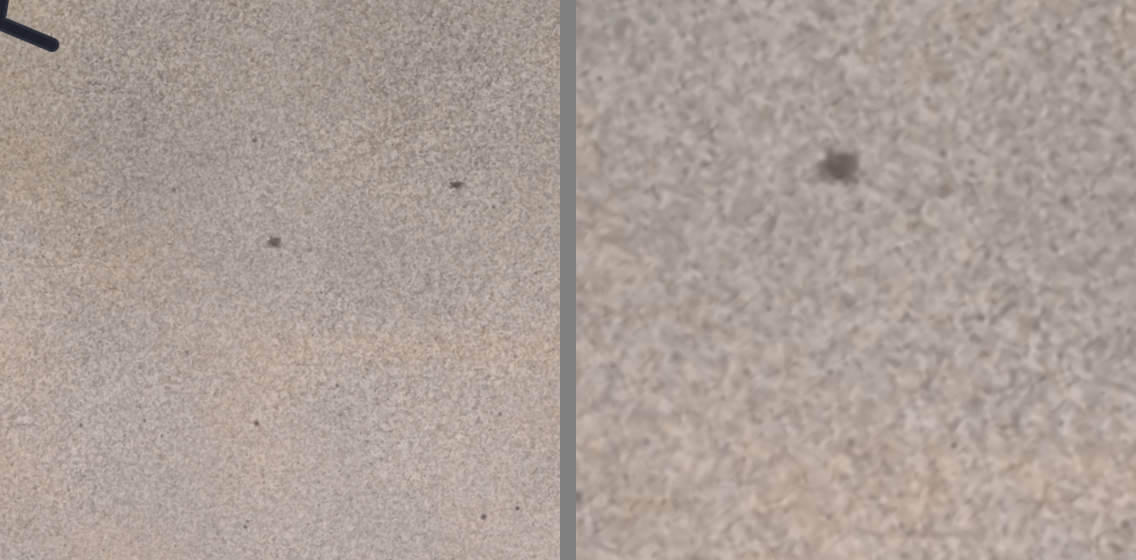
Left: the whole. Right: its middle third, enlarged.
This texture is drawn by a Shadertoy shader. Its source:

```glsl
// Fine-grained sandy concrete: a soft vertical light falloff, warm and cool
// stains from layered noise, short random grains with small dark flecks, a few
// soft pits, two blots, and the end of a dark handle in the upper left corner.

const vec3 STONE_TOP = vec3(0.628, 0.584, 0.545);
const vec3 STONE_BOTTOM = vec3(0.700, 0.649, 0.616);
const vec3 WARM_TINT = vec3(0.065, 0.012, -0.020);
const vec3 PIT_COLOR = vec3(0.33, 0.30, 0.275);
const vec3 HANDLE_COLOR = vec3(0.12, 0.13, 0.17);
const float FINE_SCALE = 245.0;    // grains across the canvas
const float COARSE_SCALE = 150.0;
const float GRAIN_CONTRAST = 0.175;
const float FLECK_CONTRAST = 0.055;
const float STAIN_CONTRAST = 0.066;
const vec2 ROUND_BLOT = vec2(0.491, 0.567);
const vec2 LONG_BLOT = vec2(0.815, 0.669);

float hash(vec2 p, uint seed) {
    uvec2 q = uvec2(ivec2(floor(p)) + 4096);
    uint h = q.x * 1664525u + q.y * 22695477u + seed * 974711u;
    h = (h ^ (h >> 15)) * 2246822519u;
    h = (h ^ (h >> 13)) * 3266489917u;
    h ^= h >> 16;
    return float(h & 65535u) / 65535.0;
}

float noise(vec2 p, uint seed) {
    vec2 i = floor(p), f = fract(p);
    f = f * f * (3.0 - 2.0 * f);
    float low = mix(hash(i, seed), hash(i + vec2(1, 0), seed), f.x);
    float high = mix(hash(i + vec2(0, 1), seed), hash(i + vec2(1, 1), seed), f.x);
    return mix(low, high, f.y);
}

// Layered noise centred on zero
float fbm(vec2 p, uint seed) {
    float sum = 0.0, weight = 0.5;
    for (int i = 0; i < 4; i++) {
        sum += weight * (noise(p, seed + uint(i)) - 0.5);
        p = mat2(1.6, 1.2, -1.2, 1.6) * p + 7.3;
        weight *= 0.5;
    }
    return sum;
}

// Short grains on two rotated grids
float grain(vec2 p) {
    float fine = noise(mat2(0.91, 0.41, -0.41, 0.91) * p * FINE_SCALE, 13u) - 0.5;
    float coarse = noise(mat2(0.8, -0.6, 0.6, 0.8) * p * COARSE_SCALE, 14u) - 0.5;
    return 0.72 * fine + 0.42 * coarse;
}

// Small dark flecks where a separate fine noise peaks
float flecks(vec2 p) {
    vec2 q = mat2(0.6, 0.8, -0.8, 0.6) * p;
    return smoothstep(0.6, 0.95, noise(q * vec2(220.0, 170.0), 15u));
}

// Coverage of jittered soft pits, one candidate per cell
float pits(vec2 uv, float cells, float chance, float radius, uint seed) {
    vec2 p = uv * cells, home = floor(p);
    float cover = 0.0;
    for (int y = -1; y <= 1; y++)
    for (int x = -1; x <= 1; x++) {
        vec2 cell = home + vec2(x, y);
        vec2 center = cell + vec2(hash(cell, seed), hash(cell, seed + 1u));
        float size = radius * mix(0.6, 1.2, hash(cell, seed + 2u));
        float present = step(hash(cell, seed + 3u), chance);
        float d = length(p - center) / cells;
        float strength = mix(0.3, 0.9, hash(cell, seed + 4u));
        cover = max(cover, present * strength * (1.0 - smoothstep(0.0, size * 1.6, d)));
    }
    return cover;
}

float blot(vec2 offset, vec2 radii, vec2 uv) {
    float d = length(offset / radii) + 0.7 * (noise(uv * 190.0, 31u) - 0.5);
    return 1.0 - smoothstep(0.25, 1.3, d);
}

float capsule(vec2 p, vec2 a, vec2 b, float radius) {
    vec2 pa = p - a, ba = b - a;
    float t = clamp(dot(pa, ba) / dot(ba, ba), 0.0, 1.0);
    return length(pa - ba * t) - radius;
}

void mainImage(out vec4 fragColor, in vec2 fragCoord) {
    vec2 uv = fragCoord / iResolution.y;

    // Light falloff and broad stains
    vec3 color = mix(STONE_BOTTOM, STONE_TOP, smoothstep(0.05, 0.98, uv.y));
    color += STAIN_CONTRAST * fbm(uv * 4.0, 21u);
    float warmth = fbm(uv * vec2(4.5, 5.5) + 3.0, 41u);
    float band = exp(-pow((uv.y - 0.375) / 0.03, 2.0)) * smoothstep(0.2, 0.8, uv.x);
    color += WARM_TINT * (warmth + 0.3 * band);

    // Grain and flecks, loosened by a slight warp and calmer toward the bottom
    vec2 warp = vec2(noise(uv * 110.0, 11u), noise(uv * 110.0, 12u)) - 0.5;
    vec2 p = uv + 0.003 * warp;
    float roughness = mix(0.85, 1.1, uv.y) * (1.0 + 0.6 * fbm(uv * 7.0, 51u));
    color += roughness * (GRAIN_CONTRAST * grain(p) - FLECK_CONTRAST * (flecks(p) - 0.2));
    color += vec3(0.015, 0.0, -0.015) * (noise(uv * 90.0, 61u) - 0.5);

    // Pits and blots
    float dark = 0.45 * pits(uv, 60.0, 0.1, 0.0030, 71u);
    dark = max(dark, pits(uv, 9.0, 0.2, 0.0048, 81u));
    dark = max(dark, 0.8 * blot(uv - ROUND_BLOT, vec2(0.0125), uv));
    dark = max(dark, 0.9 * blot(uv - LONG_BLOT, vec2(0.015, 0.0075), uv));
    color = mix(color, PIT_COLOR, dark);

    // Handle end with a faint upper sheen
    float handle = capsule(uv, vec2(-0.02, 0.967), vec2(0.093, 0.920), 0.0128);
    handle = min(handle, capsule(uv, vec2(0.007, 1.03), vec2(-0.004, 0.965), 0.014));
    float sheen = 0.06 * smoothstep(-0.008, -0.002, handle);
    color = mix(color, HANDLE_COLOR + sheen, 1.0 - smoothstep(-0.0015, 0.0015, handle));

    fragColor = vec4(clamp(color, 0.0, 1.0), 1.0);
}
```
